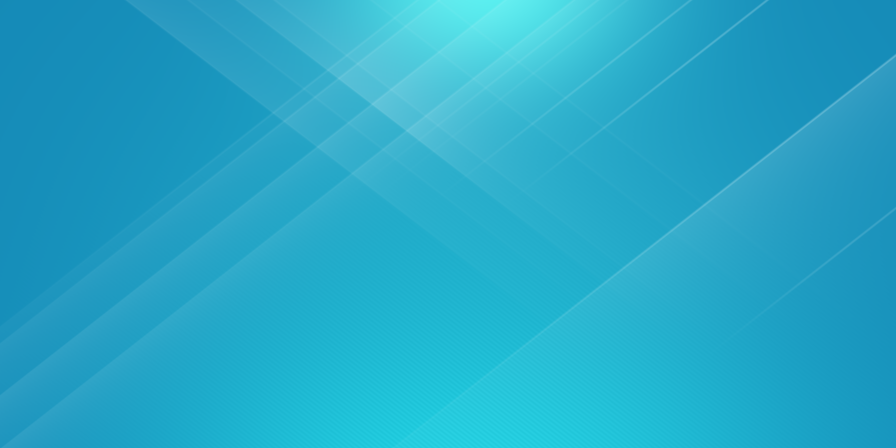
Give the GLSL for this background, as a Shadertoy shader.

```glsl
// Turquoise backdrop: soft elliptical glows over deep blue, crossed by
// translucent diagonal panels and hairlines, with a fine hatch at the bottom.
// Space: x runs 0..2 rightwards and y runs 0..1 downwards, in canvas heights.

const vec3 DEEP_BLUE = vec3(0.080, 0.535, 0.715);
const vec3 TEAL      = vec3(0.120, 0.665, 0.785);
const vec3 CYAN      = vec3(0.130, 0.830, 0.890);
const vec3 AQUA      = vec3(0.330, 0.960, 0.950);
const vec3 SHEEN     = vec3(0.860, 0.960, 0.980);

const float RISE = 0.782;
const float FALL = 0.768;

// Gaussian ellipse of light
float glow(vec2 p, vec2 center, vec2 radius) {
    vec2 d = (p - center) / radius;
    return exp(-dot(d, d));
}

// Signed distance to a rising diagonal, positive on its lower right
float risingEdge(vec2 p, float topX) {
    return (p.y - RISE * (topX - p.x)) / length(vec2(RISE, 1.0));
}

// Signed distance to a falling diagonal, positive on its upper right
float fallingEdge(vec2 p, float topX) {
    return (FALL * (p.x - topX) - p.y) / length(vec2(FALL, 1.0));
}

// Light that starts sharply at an edge and decays away from it
float panel(float d, float reach, float aa) {
    return smoothstep(-aa, aa, d) * exp(-max(d, 0.0) / reach);
}

// Antialiased thin stroke that keeps its weight at any resolution
float hairline(float d, float aa) {
    float halfWidth = 0.0013;
    float soft = max(aa, halfWidth);
    return (1.0 - smoothstep(0.0, 2.0 * soft, abs(d))) * halfWidth / soft;
}

vec3 backdrop(vec2 p) {
    vec3 color = mix(DEEP_BLUE, TEAL, glow(p, vec2(1.05, 0.60), vec2(0.76, 0.62)));
    color = mix(color, CYAN, 0.95 * glow(p, vec2(1.06, 1.08), vec2(0.68, 0.36)));
    return mix(color, AQUA, 0.95 * glow(p, vec2(1.09, -0.04), vec2(0.34, 0.24)));
}

// Panels and hairlines that climb to the right
float risingLight(vec2 p, float aa) {
    const float panelTops[4] = float[4](0.932, 0.980, 1.128, 1.281);
    const float panelGain[4] = float[4](0.045, 0.070, 0.100, 0.090);
    const float lineTops[4] = float[4](1.335, 1.400, 1.542, 1.713);
    const float lineGain[4] = float[4](0.14, 0.10, 0.30, 0.42);

    float light = 0.0;
    for (int i = 0; i < 4; i++) {
        float d = risingEdge(p, panelTops[i]);
        light += panelGain[i] * panel(d, 0.075, aa);
        light += 0.13 * hairline(d, aa) * (1.0 - smoothstep(0.1, 0.8, p.y));
        float fade = 1.0 - smoothstep(0.08, 0.48, p.y);
        light += lineGain[i] * hairline(risingEdge(p, lineTops[i]), aa) * fade;
    }

    // Large panel at the right, brightest towards the canvas edge
    float d = risingEdge(p, 2.157);
    float along = smoothstep(0.85, 1.85, p.x);
    light += mix(0.035, 0.15, along) * panel(d, 0.14, aa);
    light += mix(0.06, 0.42, along) * hairline(d, aa);
    light += 0.26 * hairline(risingEdge(p, 2.594), aa) * smoothstep(1.55, 1.95, p.x);
    return light;
}

// Panels and hairlines that descend to the right
float fallingLight(vec2 p, float aa) {
    const float tops[6] = float[6](0.281, 0.420, 0.527, 0.612, 0.828, 0.977);
    const float gain[6] = float[6](0.110, 0.035, 0.075, 0.045, 0.025, 0.015);

    float fade = 1.0 - smoothstep(0.12, 0.82, p.y);
    float light = 0.0;
    for (int i = 0; i < 6; i++) {
        float d = fallingEdge(p, tops[i]);
        light += gain[i] * panel(d, 0.14, aa) * fade;
        light += 0.07 * hairline(d, aa) * fade;
    }
    // Extra sheen where the two families of panels cross
    float crossing = glow(p, vec2(0.90, 0.22), vec2(0.24, 0.20));
    return light + 0.10 * crossing * panel(fallingEdge(p, 0.527), 0.22, aa);
}

// Fine diagonal texture, faded out when too small to resolve
float hatch(vec2 p, float aa) {
    float pitch = 0.0105;
    float wave = cos(6.2832 * (FALL * p.x - p.y) / pitch);
    float region = glow(p, vec2(1.05, 0.95), vec2(0.62, 0.36));
    return wave * region * (1.0 - smoothstep(0.3, 0.6, aa / pitch));
}

void mainImage(out vec4 fragColor, in vec2 fragCoord) {
    float aa = 1.0 / iResolution.y;
    vec2 p = fragCoord / iResolution.xy;
    p = vec2(2.0 * p.x, 1.0 - p.y);

    float light = risingLight(p, aa) + fallingLight(p, aa);
    vec3 color = mix(backdrop(p), SHEEN, clamp(light, 0.0, 0.8));
    color += 0.012 * hatch(p, aa);
    fragColor = vec4(clamp(color, 0.0, 1.0), 1.0);
}
```
